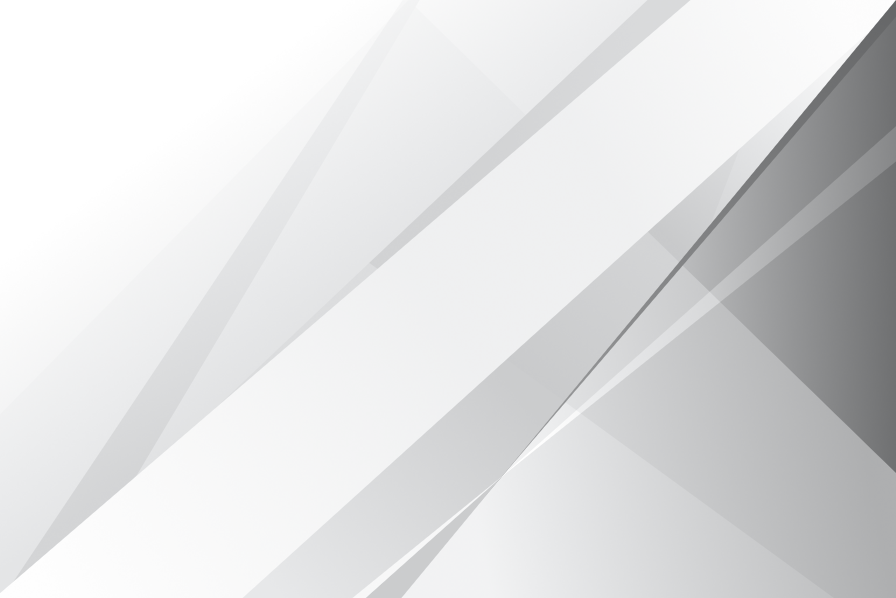
This background is drawn by a WebGL 1 fragment shader. Its source:

```glsl
precision highp float;
// Layered diagonal paper facets in white and grey with a dark folded corner.

uniform vec2 u_resolution;

// Edges as (start.xy, end.xy); canvas height is 1, width is ASPECT.
const float ASPECT = 1.5;
const vec2 PIVOT = vec2(0.840, 0.203);
const vec4 BAND_TOP = vec4(0.0, 0.008, 1.156, 1.0);
const vec4 BAND_LOW = vec4(0.406, 0.0, 1.475, 0.965);
const vec4 FOLD = vec4(0.672, 0.0, 1.5, 1.0);
const vec4 FOLD_RIM = vec4(PIVOT, 1.5, 0.972);
const vec4 BEAM_TOP = vec4(PIVOT, 1.5, 0.789);
const vec4 BEAM_LOW = vec4(PIVOT, 1.5, 0.730);
const vec4 GLINT_TOP = vec4(PIVOT, 0.590, 0.0);
const vec4 GLINT_LOW = vec4(PIVOT, 0.612, 0.0);
const vec4 CROSS_UPPER = vec4(1.080, 0.617, 1.5, 0.209);
const vec4 CROSS_LOWER = vec4(0.844, 0.402, 1.396, 0.0);
const vec4 RIBBON_LEFT = vec4(0.674, 1.0, 0.059, 0.082);
const vec4 RIBBON_RIGHT = vec4(0.693, 0.984, 0.230, 0.207);
const vec4 HAZE_EDGE = vec4(0.0, 0.307, 0.684, 1.0);
const vec4 CREASE = vec4(0.684, 1.0, 0.879, 0.809);
const vec4 SHADOW_EDGE = vec4(1.084, 1.0, 0.322, 0.281);
const vec4 SHADOW_BREAK = vec4(0.539, 0.617, 0.662, 0.529);
const vec4 SHEEN_EDGE = vec4(1.240, 0.756, 1.180, 0.600);

const vec3 COOL_TINT = vec3(-0.004, 0.0, 0.005);
const float GRAIN = 0.003;

// Smooth coverage of the half plane to the left of an edge.
float leftOf(vec2 p, vec4 edge) {
  vec2 d = normalize(edge.zw - edge.xy);
  vec2 q = p - edge.xy;
  return clamp((d.x * q.y - d.y * q.x) * u_resolution.y + 0.5, 0.0, 1.0);
}

float rightOf(vec2 p, vec4 edge) {
  return 1.0 - leftOf(p, edge);
}

// Linear tone change from one point to another.
float ramp(vec2 p, vec2 from, vec2 to, float toneA, float toneB) {
  vec2 d = to - from;
  return mix(toneA, toneB, clamp(dot(p - from, d) / dot(d, d), 0.0, 1.0));
}

float hash(vec2 p) {
  vec3 q = fract(vec3(p.xyx) * 0.1031);
  q += dot(q, q.yzx + 33.33);
  return fract((q.x + q.y) * q.z);
}

// Pale backdrop with its haze, ribbon and the shadow above the band.
float backdropTone(vec2 p) {
  float tone = ramp(p, vec2(0.25, 0.75), vec2(0.5, 0.42), 1.0, 0.91);
  float pastRibbon = leftOf(p, RIBBON_RIGHT);
  tone -= 0.012 * rightOf(p, HAZE_EDGE);
  tone += pastRibbon * (0.014 * leftOf(p, CREASE) - 0.01);
  float ribbon = leftOf(p, RIBBON_LEFT) * (1.0 - pastRibbon);
  tone -= ribbon * ramp(p, vec2(0.2, 0.2), vec2(0.68, 1.0), 0.065, 0.02);
  float shadow = mix(0.865, 0.825, leftOf(p, SHADOW_BREAK));
  shadow += 0.03 * smoothstep(0.75, 1.1, p.x);
  return mix(tone, shadow, leftOf(p, SHADOW_EDGE));
}

// Broad bright band, whitest at both ends.
float bandTone(vec2 p) {
  float tone = ramp(p, vec2(0.08, 0.02), vec2(0.75, 0.45), 0.995, 0.94);
  return tone + ramp(p, vec2(1.0, 0.72), vec2(1.42, 0.96), 0.0, 0.05);
}

// Grey strip under the band, split by the two cross edges.
float stripTone(vec2 p) {
  float tone = ramp(p, vec2(0.45, 0.02), vec2(0.85, 0.36), 0.91, 0.80);
  float middle = ramp(p, vec2(0.9, 0.33), vec2(1.08, 0.58), 0.79, 0.83);
  float upper = ramp(p, vec2(1.12, 0.60), vec2(1.38, 0.88), 0.79, 0.94);
  upper += 0.02 * leftOf(p, SHEEN_EDGE);
  tone = mix(tone, middle, leftOf(p, CROSS_LOWER));
  tone = mix(tone, upper, leftOf(p, CROSS_UPPER));
  tone = mix(tone, 0.80, leftOf(p, GLINT_LOW));
  return mix(tone, 0.97, leftOf(p, GLINT_TOP) * rightOf(p, GLINT_LOW));
}

// Folded panel: pale lower facets, dark corner, light beam and dark rim.
float panelTone(vec2 p) {
  float aboveBeam = leftOf(p, BEAM_TOP);
  float tone = ramp(p, vec2(0.80, 0.13), vec2(1.45, 0.25), 0.95, 0.72);
  tone += 0.03 * aboveBeam - 0.035 * leftOf(p, CROSS_LOWER);
  float corner = ramp(p, vec2(1.14, 0.5), vec2(1.5, 0.5), 0.74, 0.44);
  tone = mix(tone, corner, leftOf(p, CROSS_UPPER));
  tone += 0.09 * leftOf(p, BEAM_LOW) * (1.0 - aboveBeam);
  float rim = ramp(p, PIVOT, FOLD.zw, 0.62, 0.40);
  return mix(tone, rim, leftOf(p, FOLD_RIM));
}

void main() {
  vec2 p = gl_FragCoord.xy / u_resolution * vec2(ASPECT, 1.0);

  // Stack the sheets from the upper left to the lower right.
  float tone = mix(bandTone(p), backdropTone(p), leftOf(p, BAND_TOP));
  tone = mix(tone, stripTone(p), rightOf(p, BAND_LOW));
  tone = mix(tone, panelTone(p), rightOf(p, FOLD));

  // Fine dither keeps the long gradients free of banding.
  tone += GRAIN * (hash(floor(p * 512.0)) - 0.5);
  float tintAmount = smoothstep(1.0, 0.9, tone);
  gl_FragColor = vec4(clamp(tone + COOL_TINT * tintAmount, 0.0, 1.0), 1.0);
}
```
